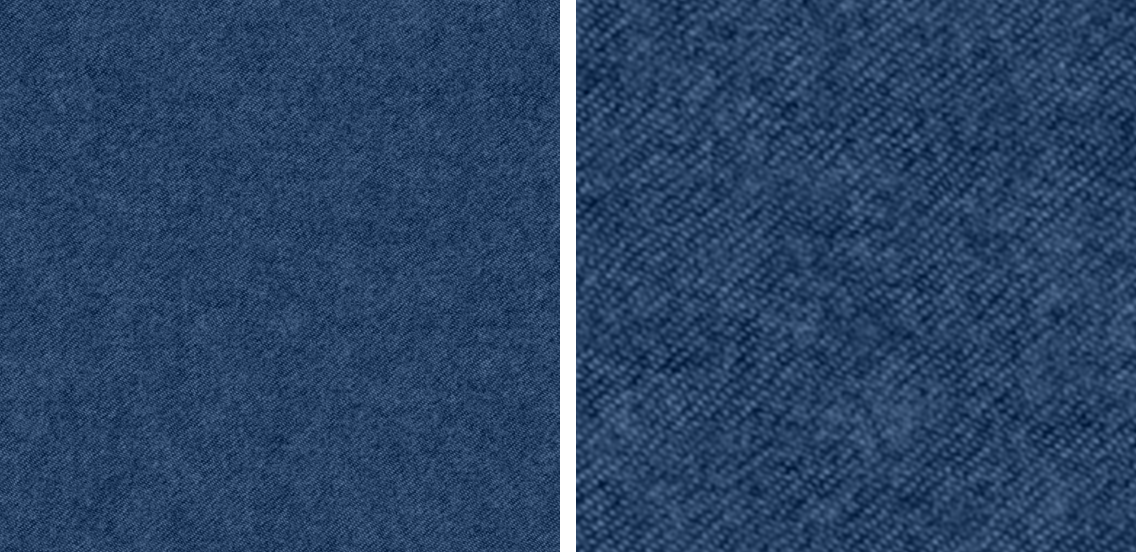
Left, the full canvas; right, a detail of the centre.
Write a Shadertoy shader that draws this texture.

```glsl
// Blue denim: a three-thread twill lattice whose ridges climb to the right,
// roughened by fibres, threads and grain, under a faint cloudy fade.
// Every layer is a zero-mean brightness offset added to one indigo base.

#define INDIGO vec3(0.158, 0.260, 0.393)
#define TWILL_FREQ vec2(98.0, 110.0)  // ridges per canvas height in x and y
#define RIDGE_CONTRAST 0.040
#define LEVEL_CONTRAST 0.030
#define UPRIGHT_CONTRAST 0.024
#define FIBRE_CONTRAST 0.080
#define WARP_CONTRAST 0.060
#define WEFT_CONTRAST 0.075
#define GRAIN_CONTRAST 0.130
#define STREAK_CONTRAST 0.022
#define CLOUD_CONTRAST 0.050

const float TAU = 6.2831853;

// Integer hash of a lattice cell, 0 to 1
float hash(vec2 cell) {
    uvec2 q = uvec2(ivec2(cell)) * uvec2(1597334677u, 3812015801u);
    uint n = (q.x ^ q.y) * 1597334677u;
    n ^= n >> 15;
    n *= 2246822519u;
    n ^= n >> 13;
    return float(n >> 8) / 16777216.0;
}

// Smooth value noise, -0.5 to 0.5
float noise(vec2 p) {
    vec2 cell = floor(p);
    vec2 f = fract(p);
    f = f * f * (3.0 - 2.0 * f);
    float low = mix(hash(cell), hash(cell + vec2(1, 0)), f.x);
    float high = mix(hash(cell + vec2(0, 1)), hash(cell + vec2(1, 1)), f.x);
    return mix(low, high, f.y) - 0.5;
}

// Broad uneven dye, summed over octaves
float clouds(vec2 p) {
    float sum = 0.0;
    float weight = 0.5;
    for (int octave = 0; octave < 4; octave++) {
        sum += weight * noise(p);
        p = mat2(1.6, 1.2, -1.2, 1.6) * p + 17.3;
        weight *= 0.72;
    }
    return sum;
}

// Diagonal ridges plus the two stitch waves of the same woven lattice
float twill(vec2 p) {
    vec2 slack = vec2(noise(p * 24.0 + 40.0), noise(p * 24.0 + 70.0))
               + 0.5 * vec2(noise(p * 65.0), noise(p * 65.0 + 25.0));
    vec2 thread = p * TWILL_FREQ + 0.35 * slack;
    float ridge = cos(TAU * (thread.x - thread.y));
    float level = cos(TAU * (thread.x + 2.0 * thread.y));
    float upright = cos(TAU * (2.0 * thread.x + thread.y));
    float strength = 1.0 + 0.9 * noise(p * 45.0 + 9.0);
    return strength * (RIDGE_CONTRAST * ridge + LEVEL_CONTRAST * level
                       + UPRIGHT_CONTRAST * upright);
}

// Short diagonal fibres, upright and level threads, single-speck grain
float yarn(vec2 p) {
    vec2 along = normalize(TWILL_FREQ.yx);
    vec2 across = vec2(-along.y, along.x);
    vec2 diagonal = vec2(dot(p, along), dot(p, across));
    float fibre = noise(diagonal * vec2(125.0, 250.0) + 31.0);
    float warp = noise(p * vec2(270.0, 110.0) + 97.0);
    float weft = noise(p * vec2(130.0, 280.0) + 63.0);
    float grain = noise(p * 380.0 + 5.0);
    return FIBRE_CONTRAST * fibre + WARP_CONTRAST * warp
         + WEFT_CONTRAST * weft + GRAIN_CONTRAST * grain;
}

// Soft patches with long upright and level streaks left by wear
float fade(vec2 p) {
    float upright = noise(p * vec2(75.0, 5.0) + 80.0);
    float level = noise(p * vec2(8.0, 95.0) + 120.0);
    return CLOUD_CONTRAST * clouds(p * vec2(19.0, 17.0))
         + STREAK_CONTRAST * (upright + level);
}

void mainImage(out vec4 fragColor, in vec2 fragCoord) {
    vec2 p = fragCoord / iResolution.y;
    float light = twill(p) + yarn(p) + fade(p);
    vec3 cloth = INDIGO + light * vec3(0.98, 1.0, 1.03);
    fragColor = vec4(clamp(cloth, 0.0, 1.0), 1.0);
}
```
